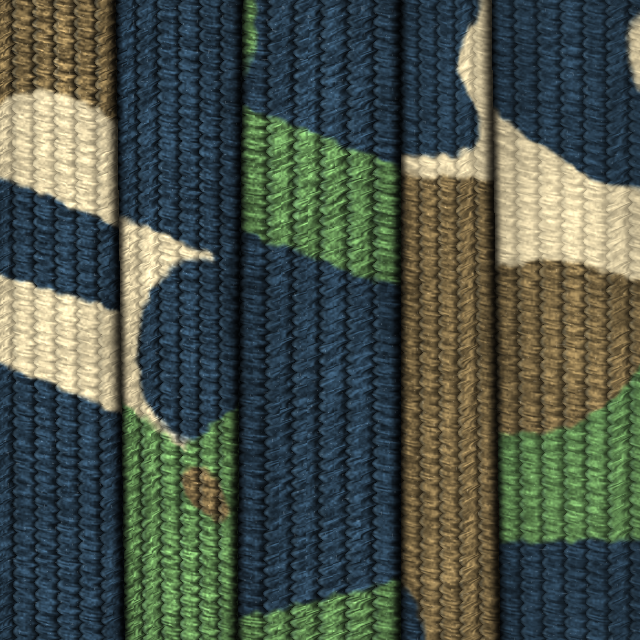
Give the GLSL for this texture, as a Shadertoy shader.

```glsl
const vec3 NAVY  = vec3(0.125, 0.185, 0.235);
const vec3 CREAM = vec3(0.82, 0.76, 0.61);
const vec3 GREEN = vec3(0.30, 0.42, 0.25);
const vec3 BROWN = vec3(0.39, 0.33, 0.22);
const float PI = 3.14159265;

float hash(vec2 p) {
    return fract(sin(dot(p, vec2(127.1, 311.7))) * 43758.5453);
}

float noise(vec2 p) {
    vec2 i = floor(p), f = fract(p);
    f = f * f * (3.0 - 2.0 * f);
    return mix(mix(hash(i), hash(i + vec2(1, 0)), f.x),
               mix(hash(i + vec2(0, 1)), hash(i + vec2(1, 1)), f.x), f.y);
}

float ellipse(vec2 p, vec2 center, vec2 radius) {
    return (length((p - center) / radius) - 1.0) * min(radius.x, radius.y);
}

float smoothMax(float a, float b, float k) {
    float h = max(k - abs(a - b), 0.0) / k;
    return max(a, b) + h * h * k * 0.25;
}

// Negative below a sloping line across a strip; y runs downwards
float below(float y, float u, float left, float right) {
    return mix(left, right, u) - y;
}

vec3 paint(vec3 base, vec3 dye, float d) {
    return mix(base, dye, smoothstep(0.006, -0.006, d));
}

// Camouflage print of each strip; u runs across the strip
vec3 camouflage(int strip, vec2 p, float u) {
    float y = p.y;
    vec3 c = NAVY;
    if (strip == 0) {
        float crest = 0.165 - 0.035 * sin(PI * u) + 0.025 * u;
        c = paint(BROWN, CREAM, crest - y);
        c = paint(c, NAVY, below(y, u, 0.270, 0.355));
        c = paint(c, CREAM, below(y, u, 0.425, 0.485));
        c = paint(c, NAVY, below(y, u, 0.562, 0.650));
    } else if (strip == 1) {
        float wedge = max(below(y, u, 0.338, 0.416), p.x - 0.335);
        c = paint(c, CREAM, wedge);
        c = paint(c, NAVY, ellipse(p, vec2(0.305, 0.548), vec2(0.09, 0.145)));
        c = paint(c, GREEN, 0.70 - 0.8 * abs(p.x - 0.285) - y);
        vec2 tilted = p - vec2(0.0, 0.6 * (p.x - 0.32));
        c = paint(c, BROWN, ellipse(tilted, vec2(0.32, 0.77), vec2(0.036, 0.036)));
    } else if (strip == 2) {
        c = paint(c, GREEN, ellipse(p, vec2(0.378, 0.03), vec2(0.02, 0.08)));
        c = paint(c, GREEN, below(y, u, 0.165, 0.262));
        c = paint(c, NAVY, below(y, u, 0.362, 0.452));
        c = paint(c, GREEN, below(y, u, 0.968, 0.905));
    } else if (strip == 3) {
        float side = p.x - 0.733 - 0.018 * cos(y * 10.0 * PI);
        c = paint(CREAM, NAVY, smoothMax(side, y - 0.243, 0.04));
        c = paint(c, BROWN, below(y, u, 0.268, 0.285));
        c = paint(c, NAVY, ellipse(p, vec2(0.62, 1.01), vec2(0.045, 0.09)));
    } else {
        c = paint(c, CREAM, 0.17 + 0.13 * sin(u * PI * 0.5) - y);
        c = paint(c, BROWN, 0.42 - 0.015 * sin(u * 5.0) - y);
        c = paint(c, GREEN, 0.68 - 0.14 * u * u * u - y);
        c = paint(c, NAVY, below(y, u, 0.845, 0.842));
        c = paint(c, CREAM, ellipse(p, vec2(1.005, 0.08), vec2(0.022, 0.055)));
    }
    return c;
}

// Knitted ribs: x is brightness, y is the pale scalloped seam
vec2 knit(vec2 uv, float seed) {
    float seamId = floor(uv.x + 0.5);
    float lobe = abs(sin(PI * (uv.y + hash(vec2(seamId, seed)))));
    float x = uv.x + 0.2 * (lobe - 0.6);
    float id = floor(x), f = x - id;
    float lean = hash(vec2(id, seed + 5.0)) < 0.7 ? -0.9 : 0.8;
    float s = uv.y + lean * f + 0.5 * f * f + 3.0 * hash(vec2(id, seed + 9.0));
    s += 0.25 * noise(vec2(id * 7.0, uv.y * 0.7));

    float dome = sqrt(max(sin(PI * f), 0.0));
    float crease = sqrt(abs(sin(PI * s)));
    float fibre = noise(vec2(f * 2.5 + id * 17.0, s * 6.0));
    float shade = (0.35 + 0.65 * dome) * (0.68 + 0.32 * crease);
    shade *= 0.62 + 0.95 * fibre;
    shade *= 1.0 - 0.35 * smoothstep(0.72, 0.95, f);
    float seam = exp(-pow((f - 0.12) / 0.09, 2.0)) * (0.4 + 0.6 * lobe);
    return vec2(shade * 1.3, seam);
}

void mainImage(out vec4 fragColor, in vec2 fragCoord) {
    vec2 p = fragCoord / iResolution.xy;
    p.y = 1.0 - p.y;

    // Find the strip, with slightly slanting borders
    float border[6] = float[6](-0.012, mix(0.181, 0.195, p.y),
        mix(0.379, 0.371, p.y), 0.627, mix(0.768, 0.782, p.y), 1.02);
    float ribs[5] = float[5](6.0, 6.0, 6.0, 5.0, 7.0);
    int strip = 0;
    for (int i = 1; i < 5; i++) {
        if (p.x > border[i]) strip = i;
    }
    float left = border[strip], right = border[strip + 1];
    float u = (p.x - left) / (right - left);
    float seed = float(strip) * 13.0;

    // Dye bleeds unevenly along the yarn
    vec2 bleed = vec2(noise(p * 55.0), noise(p * 65.0 + 31.0)) - 0.5;
    vec3 color = camouflage(strip, p + 0.012 * bleed, u);

    // Pale cloth and the softer right-hand strips show less relief
    vec2 yarn = knit(vec2(u * ribs[strip], p.y * 55.0), seed);
    float pale = smoothstep(0.35, 0.7, color.g);
    float relief = (strip > 2 ? 0.75 : 1.0) * (1.0 - 0.6 * pale);
    float grain = noise(p * 290.0) - 0.5;
    color *= mix(1.0, yarn.x, relief) * (1.0 + 0.45 * grain * relief);
    color += vec3(0.075, 0.095, 0.105) * yarn.y * relief;

    // Stray bright fibres
    float fleck = smoothstep(0.86, 1.0, noise(p * vec2(230.0, 290.0) + 70.0));
    color += 0.14 * fleck * relief;

    // Rounded strip edges and dark gaps
    float gap = smoothstep(-0.003, 0.014, p.x - left)
              * smoothstep(-0.002, 0.022, right - p.x);
    color *= mix(0.22, 1.0, gap) * (0.86 + 0.2 * sin(PI * u));
    color *= 0.93 + 0.14 * noise(p * 9.0);

    fragColor = vec4(clamp(color, 0.0, 1.0), 1.0);
}
```
